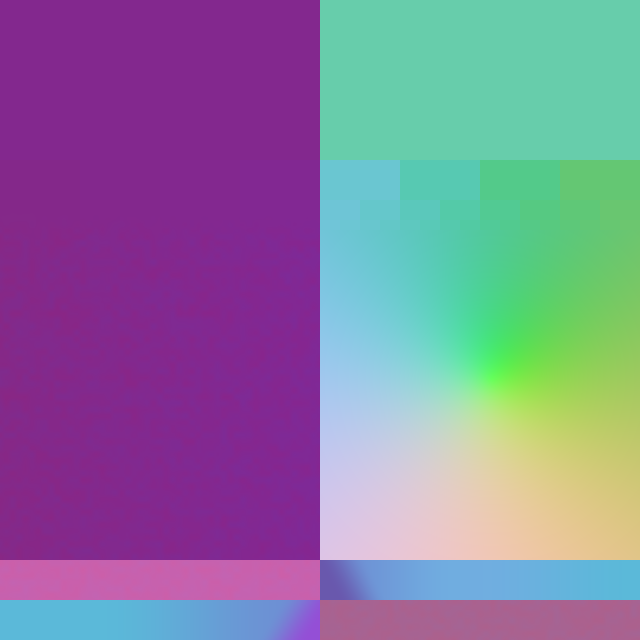
Give the GLSL for this background, as a Shadertoy shader.

```glsl
// Draws a split panel: grainy violet on the left, a radial hue sweep on the right, thin strips below.

// Layout, in canvas units
const float SPLIT_X = 0.5;
const float FLAT_Y = 0.75;
const float STRIP_TOP = 0.125;
const float STRIP_MID = 0.0625;
const vec2 GLOW_CENTER = vec2(0.768, 0.408);
const float GLOW_RADIUS = 0.10;
const float HUE_SOFTNESS = 0.05;
const int BLOCK_ROWS = 3;
const float GRAIN_SCALE = 100.0;
const float GRAIN_AMOUNT = 0.045;

// Colours
const vec3 VIOLET = vec3(0.514, 0.157, 0.557);
const vec3 VIOLET_SHIFT = vec3(-0.010, -0.004, 0.045);
const vec3 MINT = vec3(0.405, 0.802, 0.672);
const vec3 GLOW_CORE = vec3(0.40, 1.00, 0.36);
const vec3 GLOW_FAR = vec3(0.65, 0.765, 0.68);
const vec3 HUE_X = vec3(0.0, 0.0, -0.28);
const vec3 HUE_Y = vec3(-0.31, 0.0, -0.05);
const vec3 PINK = vec3(0.780, 0.380, 0.680);
const vec3 MAUVE = vec3(0.660, 0.385, 0.565);
const vec3 INDIGO = vec3(0.410, 0.345, 0.680);
const vec3 SKY = vec3(0.440, 0.680, 0.880);
const vec3 CYAN = vec3(0.355, 0.725, 0.850);
const vec3 STEEL = vec3(0.430, 0.560, 0.830);
const vec3 PURPLE = vec3(0.580, 0.310, 0.840);

float hash(vec2 p) {
    return fract(sin(dot(p, vec2(127.1, 311.7))) * 43758.5453);
}

float valueNoise(vec2 p) {
    vec2 cell = floor(p);
    vec2 f = fract(p);
    f = f * f * (3.0 - 2.0 * f);
    return mix(mix(hash(cell), hash(cell + vec2(1, 0)), f.x),
               mix(hash(cell + vec2(0, 1)), hash(cell + vec2(1, 1)), f.x), f.y);
}

// Antialiased step: 0 below the edge, 1 above
float edge(float at, float x, float pixel) {
    return clamp((x - at) / pixel + 0.5, 0.0, 1.0);
}

// Centre of the block holding x, blended over one pixel at block borders
float blockCenter(float x, float width, float pixel) {
    float border = floor(x / width + 0.5);
    return (border - 0.5 + edge(border * width, x, pixel)) * width;
}

// Hue turns with direction; green brightens toward the centre
vec3 hueSweep(vec2 p) {
    vec2 d = p - GLOW_CENTER;
    vec2 turn = d / sqrt(dot(d, d) + HUE_SOFTNESS * HUE_SOFTNESS);
    float core = exp(-length(d) / GLOW_RADIUS);
    return mix(GLOW_FAR, GLOW_CORE, core) + HUE_X * turn.x + HUE_Y * turn.y;
}

// Rows of blocks that halve in size until they meet the smooth area
vec2 blockRows(vec2 uv, float pixel) {
    vec2 p = uv;
    float top = FLAT_Y;
    float height = 0.0625;
    for (int i = 0; i < BLOCK_ROWS; i++) {
        float bottom = top - height;
        float inside = edge(bottom, uv.y, pixel) * (1.0 - edge(top, uv.y, pixel));
        vec2 center = vec2(blockCenter(uv.x, 2.0 * height, pixel), bottom - height);
        p = mix(p, center, inside);
        top = bottom;
        height *= 0.5;
    }
    return p;
}

void mainImage(out vec4 fragColor, in vec2 fragCoord) {
    vec2 uv = fragCoord / iResolution.xy;
    float pixel = 1.0 / min(iResolution.x, iResolution.y);
    float right = edge(SPLIT_X, uv.x, pixel);
    float flatTop = edge(FLAT_Y, uv.y, pixel);
    vec2 p = blockRows(uv, pixel);

    // Fine two-tone grain
    float grain = 0.65 * valueNoise(uv * GRAIN_SCALE)
                + 0.35 * valueNoise(uv * GRAIN_SCALE * 0.37 + 17.0) - 0.5;
    vec3 grainTint = GRAIN_AMOUNT * grain * vec3(1.0, -0.5, -1.0);

    // Main panels
    vec3 violet = VIOLET + VIOLET_SHIFT * (p.x / SPLIT_X - 0.5);
    violet += grainTint * (1.0 - smoothstep(0.62, 0.67, uv.y));
    violet = mix(violet, VIOLET, flatTop);
    vec3 sweep = mix(hueSweep(p), MINT, flatTop);
    vec3 color = mix(violet, sweep, right);

    // Upper strip: pink, then indigo fading to cyan
    float slant = uv.x + 0.5 * (uv.y - STRIP_MID);
    vec3 blues = mix(STEEL, SKY, smoothstep(0.52, 0.72, uv.x));
    blues = mix(blues, CYAN, smoothstep(0.74, 1.0, uv.x));
    blues = mix(INDIGO, blues, smoothstep(0.53, 0.605, slant));
    vec3 upper = mix(PINK + grainTint, blues, right);

    // Lower strip: cyan turning purple, then mauve
    float lean = uv.x - 0.6 * (uv.y - 0.5 * STRIP_MID);
    vec3 dusk = mix(CYAN, STEEL, smoothstep(0.15, 0.47, uv.x));
    dusk = mix(dusk, PURPLE, smoothstep(0.42, 0.50, lean));
    vec3 lower = mix(dusk, MAUVE + grainTint, right);

    vec3 strips = mix(lower, upper, edge(STRIP_MID, uv.y, pixel));
    color = mix(strips, color, edge(STRIP_TOP, uv.y, pixel));
    fragColor = vec4(clamp(color, 0.0, 1.0), 1.0);
}
```
